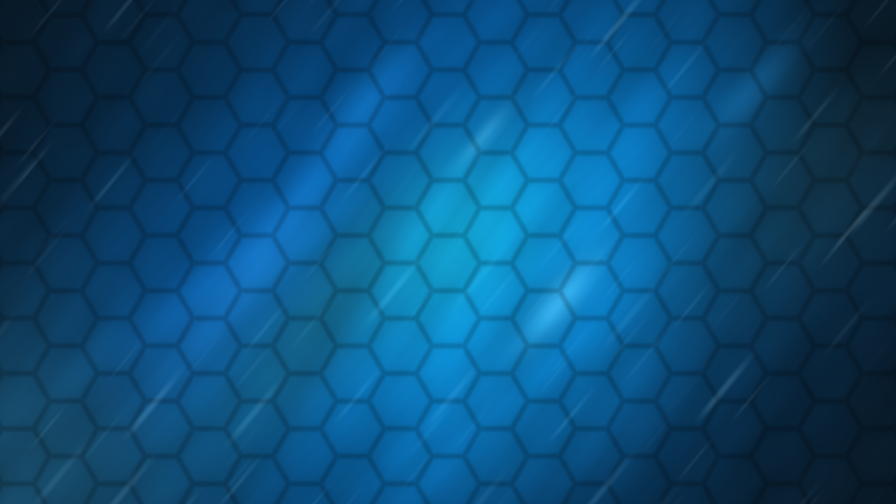
Reproduce this background procedurally as a WebGL 2 fragment shader.

```glsl
#version 300 es
precision highp float;
uniform vec2 u_resolution;
out vec4 fragColor;

float hash(vec2 p) {
    vec3 h = fract(p.xyx * vec3(0.1031, 0.103, 0.0973));
    h += dot(h, h.yzx + 33.33);
    return fract((h.x + h.y) * h.z);
}

// x runs along the slanted light, y runs across it
vec2 slant(vec2 p) {
    return vec2(dot(p, vec2(0.64, 0.768)), dot(p, vec2(0.768, -0.64)));
}

float glow(vec2 p, vec2 center, vec2 radius) {
    vec2 d = slant(p - center) / radius;
    return exp(-dot(d, d));
}

// Distance to the nearest border of a flat-topped hexagon
float hexBorder(vec2 p) {
    vec2 pitch = 0.1095 * vec2(1.73205, 1.0);
    vec2 a = mod(p, pitch) - 0.5 * pitch;
    vec2 b = mod(p + 0.5 * pitch, pitch) - 0.5 * pitch;
    vec2 d = abs(dot(a, a) < dot(b, b) ? a : b);
    return 0.5 * pitch.y - max(d.y, dot(d, vec2(0.866, 0.5)));
}

// Sparse tapered dashes, one candidate in each slanted cell
float dashes(vec2 q, float layer) {
    vec2 g = q * vec2(4.2 + layer, 18.0 + 8.0 * layer) + 17.3 * layer;
    g.x += hash(vec2(floor(g.y), layer));
    vec2 id = floor(g), f = fract(g);
    float present = smoothstep(0.85, 1.0, hash(id + 41.0 * layer));
    float across = abs(f.y - mix(0.3, 0.7, hash(id + 7.7)));
    float taper = smoothstep(0.05, 0.35, f.x) * (1.0 - smoothstep(0.5, 0.95, f.x));
    return present * taper * (1.0 - smoothstep(0.02, 0.18, across));
}

void main() {
    vec2 p = (gl_FragCoord.xy - 0.5 * u_resolution) / u_resolution.y;
    vec2 q = slant(p);

    // Broad blue field over a dark base
    vec3 color = vec3(0.035, 0.085, 0.125);
    color = mix(color, vec3(0.02, 0.37, 0.67), glow(p, vec2(0.0, 0.03), vec2(0.85, 0.6)));
    color = mix(color, vec3(0.04, 0.38, 0.68), 0.75 * glow(p, vec2(-0.55, -0.17), vec2(0.3, 0.18)));
    color = mix(color, vec3(0.10, 0.32, 0.44), 0.85 * glow(p, vec2(-0.82, -0.43), vec2(0.3, 0.32)));
    color = mix(color, vec3(0.08, 0.18, 0.23), 0.75 * glow(p, vec2(0.75, 0.18), vec2(0.34, 0.17)));
    color = mix(color, vec3(0.03, 0.07, 0.10), 0.7 * glow(p, vec2(0.84, 0.45), vec2(0.2, 0.2)));

    // Bright core, teal band and cyan heart
    color = mix(color, vec3(0.05, 0.57, 0.86), 0.9 * glow(p, vec2(0.14, -0.06), vec2(0.48, 0.28)));
    color = mix(color, vec3(0.08, 0.36, 0.49), 0.85 * glow(p, vec2(-0.24, -0.12), vec2(0.36, 0.11)));
    color = mix(color, vec3(0.07, 0.65, 0.82), 0.85 * glow(p, vec2(0.02, 0.02), vec2(0.22, 0.14)));

    // Slanted beams
    color += vec3(0.05, 0.13, 0.20) * glow(p, vec2(-0.38, -0.03), vec2(0.22, 0.06));
    color += vec3(0.03, 0.10, 0.15) * glow(p, vec2(-0.16, 0.29), vec2(0.14, 0.045));
    color += vec3(0.03, 0.09, 0.13) * glow(p, vec2(0.60, 0.31), vec2(0.13, 0.035));
    color += vec3(0.17, 0.18, 0.15) * glow(p, vec2(0.22, -0.1), vec2(0.10, 0.03));
    color += vec3(0.11, 0.11, 0.09) * glow(p, vec2(0.07, 0.23), vec2(0.07, 0.013));

    // Brushed light and patchy beams from layered sines
    float brushed = sin(q.y * 83.0 + 2.0 * sin(q.x * 5.0 + 1.0))
                  + 0.6 * sin(q.y * 241.0 + 3.0 * sin(q.x * 7.0));
    float patches = sin(q.y * 23.0 + 1.3 * sin(q.x * 4.0)) * sin(q.x * 7.0 + 2.0 * sin(q.y * 9.0))
                  + 0.6 * sin(q.y * 47.0 + 2.0) * sin(q.x * 11.0 + 3.0 * sin(q.y * 13.0));
    color *= 1.0 + 0.010 * brushed + 0.065 * patches;

    // Soft dark honeycomb
    float border = hexBorder(p + vec2(0.0, 0.022));
    color *= 1.0 - 0.15 * (1.0 - smoothstep(0.001, 0.0095, border));
    color *= 1.0 - 0.08 * exp(-border * 70.0);

    // Pale dashes, finer and fainter in each layer, strongest away from the core
    float fade = mix(1.0, 0.4, glow(p, vec2(0.0), vec2(0.6, 0.45)));
    for (int i = 0; i < 3; i++) {
        float layer = float(i);
        color += vec3(0.13, 0.14, 0.14) * fade * dashes(q, layer) / (1.0 + 0.7 * layer);
    }

    fragColor = vec4(clamp(color, 0.0, 1.0), 1.0);
}
```
